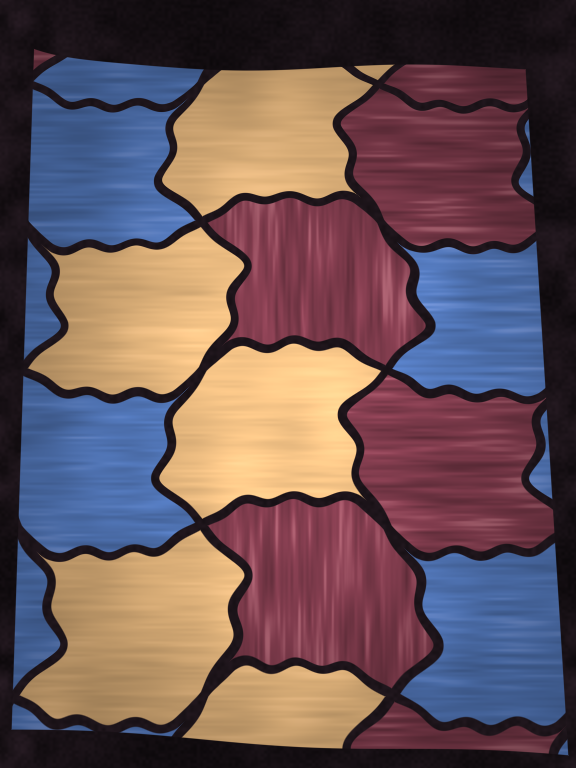
Write a WebGL 1 fragment shader that draws this pattern.

```glsl
precision highp float;
// Sheet of wavy interlocking patches in three marker colours, lying on dark cloth.
uniform vec2 u_resolution;

#define NOISE_PERIOD vec2(3.0, 4.0)
#define PATCH_SIZE vec2(0.238, 0.200)
#define INK_HALF_WIDTH 0.0055
#define SIDE_BULGE 0.21
#define TOP_BULGE 0.17
#define STREAKS 0.25
#define EDGE_LIGHT 0.78
#define CENTRE_LIGHT 1.20
#define INK vec3(0.10, 0.07, 0.09)
#define BLUE vec3(0.31, 0.45, 0.70)
#define SAND vec3(0.84, 0.67, 0.46)
#define WINE vec3(0.45, 0.21, 0.27)

const float TAU = 6.28319;

float wrap(float a, float n) { return floor(mod(a + 0.5, n)); }

float hash(vec2 p) {
  return fract(sin(dot(p, vec2(127.1, 311.7))) * 43758.5);
}

// Value noise that wraps after NOISE_PERIOD; scale is in whole steps per unit.
float noise(vec2 p, vec2 scale, float seed) {
  vec2 q = p * scale, period = NOISE_PERIOD * scale;
  vec2 i = floor(q), f = q - i;
  f = f * f * (3.0 - 2.0 * f);
  vec2 a = floor(mod(i + 0.5, period)) + seed;
  vec2 b = floor(mod(i + 1.5, period)) + seed;
  return mix(mix(hash(a), hash(vec2(b.x, a.y)), f.x),
             mix(hash(vec2(a.x, b.y)), hash(b), f.x), f.y);
}

// Linear rise that rounds off into a plateau at one.
float ramp(float u) {
  float h = max(0.4 - abs(u - 1.0), 0.0) / 0.4;
  return min(u, 1.0) - h * h * 0.1;
}

// One patch edge: a bulge with its own rise at each end and waves along its top.
float bulge(float t, vec2 rise, float height) {
  return ramp(t / rise.x) * ramp((1.0 - t) / rise.y) * height;
}

// One where four edges cross openly, zero where they run together in pairs.
float crossing(float column, float row) { return 1.0 - wrap(column + row, 2.0); }

// Sideways offset of a column border; rows lean left and right by turns.
float columnBorder(float column, float y) {
  float row = floor(y), t = y - row;
  float side = 1.0 - 2.0 * wrap(row, 2.0);
  vec2 open = vec2(crossing(column, row), crossing(column, row + 1.0));
  float notch = -0.045 * cos(TAU * 2.2 * (t - 0.5));
  return side * bulge(t, mix(vec2(0.43), vec2(0.23), open), SIDE_BULGE + notch);
}

// Upward offset of a row border; columns sag and rise by turns.
float rowBorder(float row, float x) {
  float column = floor(x), t = x - column;
  float side = 2.0 * wrap(column, 2.0) - 1.0;
  vec2 open = vec2(crossing(column, row), crossing(column + 1.0, row));
  float humps = 0.024 * cos(TAU * 3.6 * (t - 0.5));
  return side * bulge(t, mix(vec2(0.12), vec2(0.25), open), TOP_BULGE + humps);
}

// Distance inside the slightly skewed sheet, negative on the cloth.
float sheet(vec2 uv) {
  float left = uv.x - mix(0.018, 0.062, uv.y);
  float right = mix(0.988, 0.905, uv.y) - uv.x;
  float bottom = uv.y - mix(0.050, 0.014, uv.x) - 0.004 * sin(uv.x * 9.0);
  float top = 0.912 + 0.05 * exp(-uv.x * 14.0) + 0.004 * sin(uv.x * 11.0) - uv.y;
  return min(min(left, right) * 0.75, min(bottom, top));
}

void main() {
  vec2 uv = gl_FragCoord.xy / u_resolution;
  vec2 clothP = uv * NOISE_PERIOD;
  float soft = 0.75 / u_resolution.y;

  // Patch coordinates, growing toward the near end of the sheet
  float depth = 0.711 - uv.y;
  vec2 flatP = vec2(1.0 + (uv.x - 0.352) / mix(0.334, 0.300, uv.y),
                    3.0 - depth * (5.37 - 0.82 * depth));

  // Unsteady hand
  vec2 p = flatP + 0.035 * (vec2(noise(clothP, vec2(3.0), 3.0),
                                 noise(clothP, vec2(3.0), 47.0)) - 0.5);

  // Distances to the nearest borders, in canvas heights
  vec2 line = floor(p + 0.5);
  vec2 offset = p - line - vec2(columnBorder(line.x, p.y), rowBorder(line.y, p.x));
  const float STEP = 0.008;
  vec2 slope = vec2(
    columnBorder(line.x, p.y + STEP) - columnBorder(line.x, p.y - STEP),
    rowBorder(line.y, p.x + STEP) - rowBorder(line.y, p.x - STEP)) / (2.0 * STEP);
  vec2 tilt = slope * PATCH_SIZE / PATCH_SIZE.yx;
  vec2 dist = abs(offset) * PATCH_SIZE / sqrt(1.0 + tilt * tilt);

  // Patch and its colour; every second row is shifted by one colour
  vec2 patchId = line - 1.0 + step(0.0, offset);
  float shift = patchId.y < 3.5 ? 1.0 - wrap(patchId.y, 2.0) : 0.0;
  float kind = wrap(patchId.x + shift, 3.0);
  vec3 color = kind < 0.5 ? BLUE : (kind < 1.5 ? SAND : WINE);

  // Marker strokes, laid across or down, with patchy cover
  float across = mix(noise(clothP, vec2(3.0, 36.0), 5.0), noise(clothP, vec2(5.0, 75.0), 8.0), 0.4);
  float down = mix(noise(clothP, vec2(36.0, 3.0), 15.0), noise(clothP, vec2(75.0, 5.0), 18.0), 0.4);
  float stroke = (kind > 1.5 && shift > 0.5) ? down : across;
  float cover = noise(clothP, vec2(4.0), 21.0);
  float strength = STREAKS * (kind < 0.5 ? 0.8 : (kind < 1.5 ? 0.35 : 1.3));
  color *= 1.0 + strength * (stroke - 0.5) * 1.6 + 0.14 * (cover - 0.5);
  float bare = smoothstep(0.62, 0.95, stroke * 0.8 + cover * 0.3);
  color = mix(color, vec3(0.93, 0.78, 0.76), bare * strength * 0.6);

  // Lamp glow, brightest near the middle
  float glow = 1.0 - smoothstep(0.05, 0.62, distance(uv, vec2(0.52, 0.46)));
  color *= mix(EDGE_LIGHT, CENTRE_LIGHT, glow);

  // Ink outline of uneven width
  float width = INK_HALF_WIDTH * (0.8 + 0.4 * noise(clothP, vec2(6.0), 33.0));
  float ink = 1.0 - smoothstep(width - soft, width + soft, min(dist.x, dist.y));
  color = mix(color, INK * (0.9 + 0.4 * noise(clothP, vec2(50.0), 40.0)), ink);

  // Dark cloth with faint smudges, wrapping at the canvas edges
  float smudge = noise(clothP, vec2(2.0), 52.0) * noise(clothP, vec2(9.0), 57.0);
  vec3 cloth = INK * (0.45 + 1.1 * smudge + 0.3 * noise(clothP, vec2(60.0), 63.0));
  gl_FragColor = vec4(mix(cloth, color, smoothstep(-soft, soft, sheet(uv))), 1.0);
}
```
